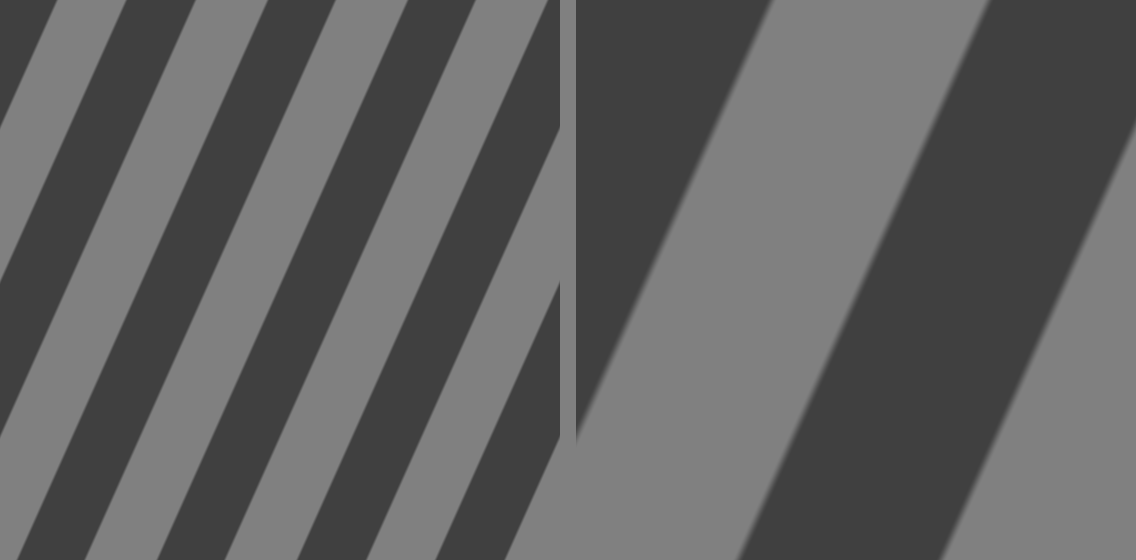
Left: the whole. Right: its middle third, enlarged.
Give the GLSL for this pattern, as a three.js fragment shader.

```glsl
// Slanted light stripes on a dark ground, every fourth stripe slightly narrower.
#define STRIPES 4.0
#define SLANT 0.448
#define FIRST_CENTER 0.1639
#define HALF_WIDTH 0.0645
#define NARROWING 0.0028
#define SOFTNESS 0.0035
#define DARK_GRAY vec3(0.251)
#define LIGHT_GRAY vec3(0.502)

varying vec2 vUv;

// Coverage of the light stripes, measured along the horizontal
float stripeMask(vec2 uv) {
  float along = uv.x + SLANT * (1.0 - uv.y);
  float cell = (along - FIRST_CENTER) * STRIPES;
  float index = floor(cell + 0.5);
  float centerDistance = abs(cell - index) / STRIPES;

  // One stripe per full set is narrower
  float isNarrow = 1.0 - step(0.5, mod(index + 0.25, STRIPES) - 0.25);
  float edge = centerDistance - (HALF_WIDTH - NARROWING * isNarrow);
  return 1.0 - smoothstep(-SOFTNESS, SOFTNESS, edge);
}

void main() {
  gl_FragColor = vec4(mix(DARK_GRAY, LIGHT_GRAY, stripeMask(vUv)), 1.0);
}
```
